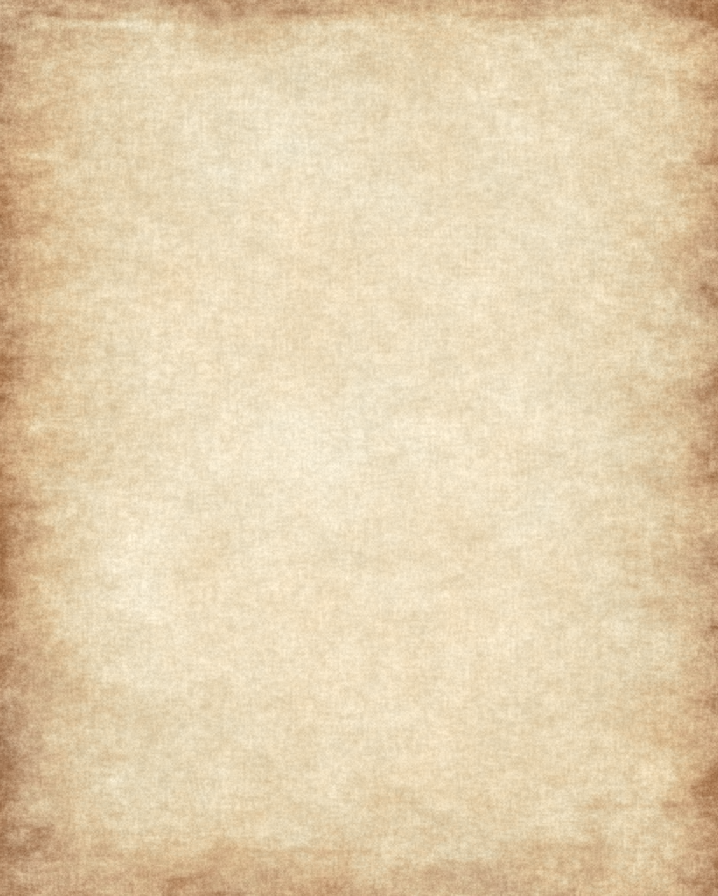
This texture is drawn by a WebGL 2 fragment shader. Its source:

```glsl
#version 300 es
precision highp float;
// Aged parchment: a pale cream sheet that browns toward its four edges.
// Edge falloffs, stains and layered noise add up to one "age" value, which
// picks a colour from a ramp; woven fibres and grain are laid on top.

uniform vec2 u_resolution;
out vec4 fragColor;

// Colour ramp, from fresh to most aged
const vec3 CREAM = vec3(0.944, 0.886, 0.770);
const vec3 SAND  = vec3(0.892, 0.820, 0.680);
const vec3 TAN   = vec3(0.846, 0.735, 0.575);
const vec3 CLAY  = vec3(0.790, 0.650, 0.505);
const vec3 BROWN = vec3(0.690, 0.525, 0.380);

// Edge browning: left, right, bottom, top
const vec4 EDGE_STRENGTH = vec4(0.86, 0.80, 0.66, 0.66);
const vec4 EDGE_WIDTH    = vec4(0.088, 0.078, 0.070, 0.046);

const float BASE_AGE    = 0.02;
const float MOTTLE      = 0.20;
const float EDGE_MOTTLE = 0.80;
const float SPECKLE     = 0.30;
const float WEAVE       = 0.038;
const float GRAIN       = 0.048;
const float GRAIN_CELLS = 512.0;
const float TINT        = 0.045;

// Stains: centre x, centre y, radius, added age
const int STAIN_COUNT = 9;
const vec4 STAINS[STAIN_COUNT] = vec4[](
    vec4(0.01, 0.74, 0.045, 0.18), vec4(0.00, 0.39, 0.040, 0.16),
    vec4(0.02, 0.17, 0.060, 0.16), vec4(1.00, 0.54, 0.040, 0.20),
    vec4(0.98, 0.71, 0.050, 0.12), vec4(0.98, 0.10, 0.060, 0.16),
    vec4(0.18, 0.37, 0.070, -0.10), vec4(0.42, 0.49, 0.080, -0.06),
    vec4(0.47, 0.65, 0.080, 0.06));

float hash(vec2 p) {
    vec3 q = fract(vec3(p.xyx) * 0.1031);
    q += dot(q, q.yzx + 33.33);
    return fract((q.x + q.y) * q.z);
}

float noise(vec2 p) {
    vec2 cell = floor(p), f = fract(p);
    f = f * f * (3.0 - 2.0 * f);
    return mix(mix(hash(cell), hash(cell + vec2(1, 0)), f.x),
               mix(hash(cell + vec2(0, 1)), hash(cell + vec2(1, 1)), f.x), f.y);
}

// Layered noise, centred on zero
float fbm(vec2 p) {
    float sum = 0.0, amp = 0.5;
    for (int i = 0; i < 6; i++) {
        sum += amp * (noise(p) - 0.5);
        p = mat2(1.6, 1.2, -1.2, 1.6) * p + 17.3;
        amp *= 0.62;
    }
    return sum;
}

// Union of the four edge falloffs
float edgeAge(vec2 uv) {
    vec4 dist = max(vec4(uv.x, 1.0 - uv.x, uv.y, 1.0 - uv.y), 0.0);
    vec4 keep = 1.0 - EDGE_STRENGTH * exp(-dist / EDGE_WIDTH);
    return 1.0 - keep.x * keep.y * keep.z * keep.w;
}

float stainAge(vec2 uv) {
    float sum = 0.0;
    for (int i = 0; i < STAIN_COUNT; i++) {
        vec2 d = (uv - STAINS[i].xy) / STAINS[i].z;
        sum += STAINS[i].w * exp(-dot(d, d));
    }
    return sum;
}

// A thin, broken horizontal streak
float streak(vec2 uv, float height, float width) {
    float d = (uv.y - height - 0.012 * (noise(vec2(uv.x * 7.0, height * 90.0)) - 0.5)) / width;
    return exp(-d * d) * smoothstep(0.25, 0.75, noise(vec2(uv.x * 9.0, height * 50.0)));
}

vec3 ageColor(float age) {
    float t = min(age, 1.1) * 4.0;
    vec3 color = mix(CREAM, SAND, clamp(t, -0.4, 1.0));
    color = mix(color, TAN, clamp(t - 1.0, 0.0, 1.0));
    color = mix(color, CLAY, clamp(t - 2.0, 0.0, 1.0));
    return mix(color, BROWN, clamp(t - 3.0, 0.0, 1.4));
}

void main() {
    vec2 uv = gl_FragCoord.xy / u_resolution;
    vec2 p = gl_FragCoord.xy / u_resolution.y;

    // Age: edges with ragged mottling, stains and streaks
    float cloud = fbm(p * vec2(7.0, 10.0));
    float blotch = fbm(p * vec2(24.0, 40.0) + 40.0);
    float speckle = fbm(p * vec2(75.0, 110.0) + 60.0);
    vec2 warped = uv + 0.03 * vec2(cloud, fbm(p * 9.0 + 80.0));
    float edge = edgeAge(warped);
    float ragged = edge * (1.0 - 0.6 * edge);
    float age = BASE_AGE + edge + stainAge(warped);
    age += (cloud + blotch) * (MOTTLE + EDGE_MOTTLE * ragged);
    age += SPECKLE * speckle * (0.7 + 2.0 * ragged);
    age += 0.22 * streak(uv, 0.984, 0.004) - 0.14 * streak(uv, 0.972, 0.005);
    age += 0.16 * streak(uv, 0.100, 0.004) * smoothstep(0.5, 0.95, uv.x);
    age += 0.10 * streak(uv, 0.055, 0.004);
    vec3 color = ageColor(age);

    // Slow drift between yellowish and rosy patches
    float tint = fbm(p * 6.0 + 120.0) + 0.5 * fbm(p * 30.0 + 150.0);
    color += TINT * tint * vec3(0.4, -0.4, -1.1);

    // Woven fibres, broken by crisp per-cell grain
    float weave = noise(p * vec2(80.0, 400.0)) + noise(p * vec2(400.0, 70.0) + 9.0) - 1.0;
    float grain = hash(floor(p * GRAIN_CELLS)) - 0.5;
    grain += 1.1 * (noise(p * 290.0 + 5.0) - 0.5);
    color += (WEAVE * weave + GRAIN * grain) * (0.85 + 0.6 * edge);

    fragColor = vec4(clamp(color, 0.0, 1.0), 1.0);
}
```
